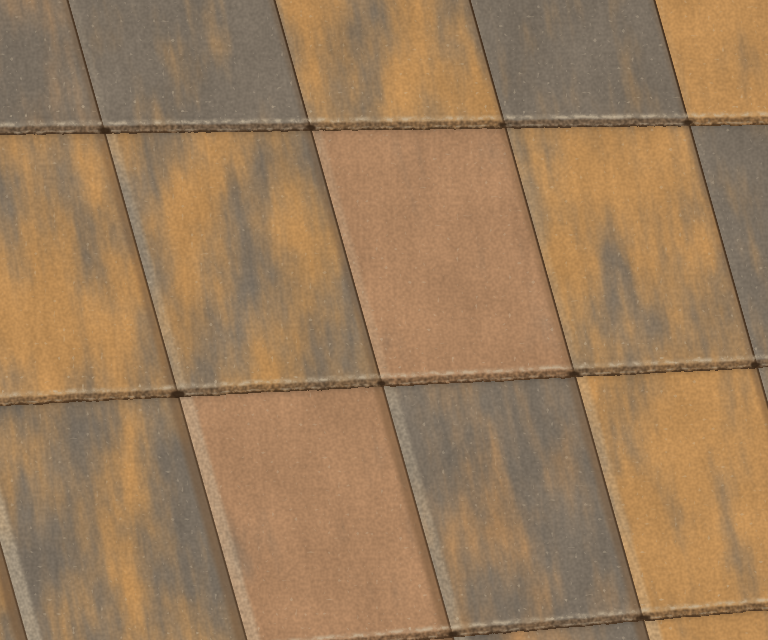
Give the GLSL for this texture, as a WebGL 2 fragment shader.

```glsl
#version 300 es
precision highp float;
uniform vec2 u_resolution;
out vec4 fragColor;

// Colours
const vec3 SLATE = vec3(0.475, 0.430, 0.375);
const vec3 OCHRE = vec3(0.730, 0.545, 0.335);
const vec3 CLAY = vec3(0.670, 0.510, 0.375);
const vec3 CHALK = vec3(0.780, 0.710, 0.600);
const vec3 LIP_BROWN = vec3(0.450, 0.340, 0.235);
const vec3 SHADOW = vec3(0.250, 0.175, 0.110);

// Roof layout, in canvas heights
const float LEAN = 0.28;
const float FIRST_JOINT = 0.106;
const float TILE_WIDTH = 0.333;
const float WIDTH_SHRINK = 0.0298;
const float FIRST_EDGE = 0.211;
const float EDGE_TILT = 0.013;
const float ROW_HEIGHT = 0.4234;
const float HEIGHT_SHRINK = 0.037;

// Edges and wear
const float LIP = 0.0125;
const float JOINT_LINE = 0.0022;
const float UNDERCUT = 0.0030;
const float EDGE_CHIP = 0.0018;
const float GRAIN = 0.095;
const float BLEND = 0.62;
const vec2 PATCH_SCALE = vec2(11.0, 5.0);
const vec2 STREAK_SCALE = vec2(60.0, 9.0);

// Finish per tile: ochre cover, share of clay in the pigment
const int COLUMNS = 5;
const int ROWS = 3;
const vec2 FINISH[15] = vec2[15](
  vec2(0.22, 0.5), vec2(0.08, 0.0), vec2(0.62, 0.0), vec2(0.07, 0.0), vec2(1.20, 0.0),
  vec2(0.72, 0.0), vec2(0.57, 0.0), vec2(1.10, 1.0), vec2(0.72, 0.0), vec2(0.05, 0.0),
  vec2(0.42, 0.0), vec2(1.15, 1.0), vec2(0.28, 0.4), vec2(0.90, 0.0), vec2(0.30, 0.0));

vec2 hashGradient(vec2 cell) {
  float angle = 6.2832 * fract(sin(dot(cell, vec2(127.1, 311.7))) * 43758.5);
  return vec2(cos(angle), sin(angle));
}

float gradientNoise(vec2 p) {
  vec2 i = floor(p), f = p - i;
  vec2 s = f * f * f * (f * (f * 6.0 - 15.0) + 10.0);
  vec2 e = vec2(1.0, 0.0);
  float low = mix(dot(hashGradient(i), f), dot(hashGradient(i + e.xy), f - e.xy), s.x);
  float high = mix(dot(hashGradient(i + e.yx), f - e.yx), dot(hashGradient(i + e.xx), f - e.xx), s.x);
  return mix(low, high, s.y);
}

float fbm(vec2 p) {
  float sum = 0.0, amplitude = 1.0;
  for (int i = 0; i < 4; i++) {
    sum += amplitude * gradientNoise(p);
    p = p * 2.03 + 17.3;
    amplitude *= 0.5;
  }
  return sum;
}

// 1 below the limit, 0 above it, with a smooth edge
float below(float d, float limit, float soft) {
  return 1.0 - smoothstep(limit - soft, limit + soft, d);
}

void main() {
  float pixel = 1.0 / u_resolution.y;
  vec2 p = gl_FragCoord.xy * pixel;
  p.y = 1.0 - p.y;

  // Perspective grid: courses run across, joints lean to the right
  float chip = EDGE_CHIP * fbm(vec2(p.x * 55.0, p.y * 9.0));
  float rowHeight = ROW_HEIGHT - HEIGHT_SHRINK * p.x;
  float course = (p.y + chip - FIRST_EDGE + EDGE_TILT * p.x) / rowHeight;
  float along = p.x - LEAN * p.y;
  float offset = along - FIRST_JOINT;
  float taper = TILE_WIDTH - WIDTH_SHRINK * offset;
  float column = offset / taper;
  vec2 tile = floor(vec2(column, course));
  float tileWidth = taper * taper / TILE_WIDTH;
  float left = fract(column) * tileWidth;
  float right = tileWidth - left;
  float top = fract(course) * rowHeight;
  float bottom = rowHeight - top;

  // Soft pigment patches and streaks following the slope
  ivec2 slot = clamp(ivec2(tile) + 1, ivec2(0), ivec2(COLUMNS - 1, ROWS - 1));
  vec2 finish = FINISH[slot.y * COLUMNS + slot.x];
  vec2 slope = vec2(along + 0.12 * p.y, p.y);
  vec2 shift = tile * vec2(7.31, 13.17);
  float patches = fbm(slope * PATCH_SCALE + shift);
  float streaks = fbm(slope * STREAK_SCALE + shift);
  float cover = 1.25 * (finish.x - 0.5) + 0.85 * patches + 0.22 * streaks;
  cover -= 0.30 * exp(-min(right, left * 1.5) / 0.022) * (1.0 - finish.y);
  vec3 color = mix(SLATE, mix(OCHRE, CLAY, finish.y), smoothstep(-BLEND, BLEND, cover));
  color *= 1.0 + 0.07 * fbm(slope * 9.0 - shift) + 0.04 * streaks;

  // Sandy grain and pale specks
  float grain = gradientNoise(p * 210.0) + 0.6 * gradientNoise(p * 105.0 + 31.0);
  color *= 1.0 + GRAIN * grain;
  float specks = smoothstep(0.36, 0.58, gradientNoise(p * 135.0 + 53.0));
  color = mix(color, CHALK, specks * (0.30 + 0.35 * exp(-bottom / 0.04)));

  // Side joints: pale bevel, soft shade and dark gap
  float nearness = clamp(0.40 + 0.20 * tile.y - 0.10 * tile.x, 0.10, 0.80);
  float bevel = below(left, 0.009 + 0.020 * nearness, 0.005);
  color = mix(color, CHALK * (0.95 + 0.2 * grain), bevel * nearness * 0.75);
  float shade = below(right, 0.006 + 0.016 * nearness, 0.006);
  color = mix(color, LIP_BROWN, (0.25 + 0.45 * nearness) * shade);
  float gap = below(min(right, left * 2.5), JOINT_LINE, max(pixel, 0.0012));
  color = mix(color, SHADOW, (0.95 - 0.5 * nearness) * gap);

  // Lower edge: crumbly pale rim, brown lip and broken shadow
  float wear = smoothstep(-0.3, 0.5, fbm(p * vec2(75.0, 90.0)));
  float rim = below(abs(bottom - LIP - 0.004), 0.003, 0.004);
  color = mix(color, CHALK, rim * (0.2 + 0.6 * wear));
  float lip = below(bottom, LIP, 0.0025);
  vec3 lipColor = mix(color, LIP_BROWN, 0.62) * (0.92 + 0.3 * grain);
  color = mix(color, lipColor, lip);
  float crumbs = below(abs(bottom - 0.0045), 0.0012, 0.0015);
  color = mix(color, CHALK * 0.9, 0.55 * crumbs * wear);
  float undercut = below(bottom, UNDERCUT * (1.1 - wear), max(pixel, 0.001));
  color = mix(color, SHADOW, 0.75 * undercut);
  color *= 1.0 - 0.16 * exp(-top / 0.005);

  // Small hollow where a joint meets the lower edge
  float hollow = length(vec2(0.5 * min(left, right), bottom - 0.005));
  color = mix(color, SHADOW * 0.8, 0.9 * below(hollow + 2.0 * chip, 0.0045, 0.002));

  fragColor = vec4(clamp(color, 0.0, 1.0), 1.0);
}
```
